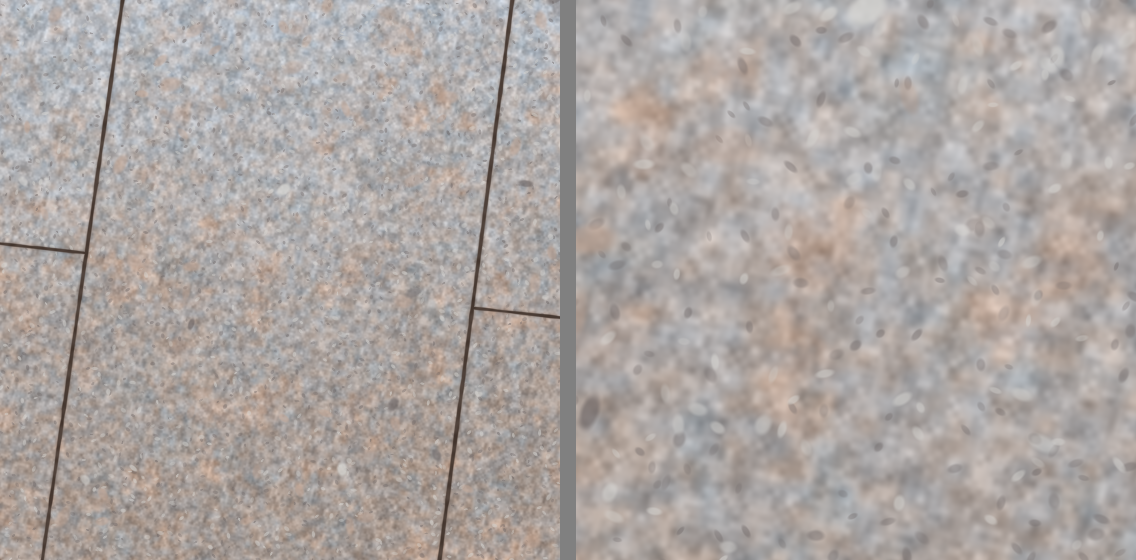
Left, the full canvas; right, a detail of the centre.
This texture is drawn by a Shadertoy shader. Its source:

```glsl
// Speckled granite paving: tall leaning slabs in staggered columns, split by thin dark joints.
// Column and row coordinates give the joints; layered value noise and scattered
// elliptical crystals give the stone, which shifts from warm brown (bottom) to cool grey (top).

const vec3 WARM_STONE = vec3(0.645, 0.598, 0.570);
const vec3 COOL_STONE = vec3(0.712, 0.706, 0.712);
const vec3 SKY_SHEEN  = vec3(0.725, 0.750, 0.785);
const vec3 PEACH      = vec3(0.760, 0.645, 0.575);
const vec3 SLATE      = vec3(0.600, 0.625, 0.640);
const vec3 PALE       = vec3(0.840, 0.835, 0.820);
const vec3 DARK_GRAIN = vec3(0.430, 0.400, 0.400);
const vec3 JOINT      = vec3(0.270, 0.215, 0.185);
const float SLAB_LENGTH = 1.3;

float hash(vec2 p) {
    vec3 q = fract(vec3(p.xyx) * 0.1031);
    q += dot(q, q.yzx + 33.33);
    return fract((q.x + q.y) * q.z);
}

float noise(vec2 p) {
    vec2 i = floor(p), f = fract(p);
    f = f * f * (3.0 - 2.0 * f);
    return mix(mix(hash(i), hash(i + vec2(1, 0)), f.x),
               mix(hash(i + vec2(0, 1)), hash(i + vec2(1, 1)), f.x), f.y);
}

float fbm(vec2 p) {
    float sum = 0.0, weight = 0.5;
    for (int i = 0; i < 4; i++) {
        sum += weight * noise(p);
        p = mat2(1.6, 1.2, -1.2, 1.6) * p + 17.3;
        weight *= 0.5;
    }
    return sum / 0.9375;
}

// Soft mask of randomly turned ellipses, one per cell with the given chance
float crystals(vec2 p, float chance, float radius, float seed) {
    float mask = 0.0;
    vec2 home = floor(p);
    for (int y = -1; y <= 1; y++)
    for (int x = -1; x <= 1; x++) {
        vec2 cell = home + vec2(x, y);
        vec2 key = cell + seed;
        if (hash(key) > chance) continue;
        vec2 d = p - cell - vec2(hash(key + 41.0), hash(key + 83.0));
        float a = 6.2832 * hash(key + 127.0);
        d = mat2(cos(a), sin(a), -sin(a), cos(a)) * d;
        d.y *= 1.3 + hash(key + 171.0);
        float size = radius * (0.6 + 0.6 * hash(key + 213.0));
        float shape = 1.0 - smoothstep(0.55, 1.15, length(d) / size);
        mask = max(mask, shape * (0.5 + 0.5 * hash(key + 259.0)));
    }
    return mask;
}

// Distance to the nearest slab joint: x along columns, y along rows
vec2 jointDistance(vec2 uv) {
    float width = 0.7095 - 0.0135 * uv.y;
    float column = (uv.x - 0.0755 - 0.1435 * uv.y) / width;
    float side = abs(column - floor(column + 0.5)) * width;
    float id = floor(column);
    float start = 0.554 - 0.011 * id + 0.5 * SLAB_LENGTH * (id + 1.0);
    float row = (uv.y + 0.11 * uv.x - start) / SLAB_LENGTH;
    return vec2(side, abs(row - floor(row + 0.5)) * SLAB_LENGTH);
}

float line(float d, float halfWidth, float soft) {
    return 1.0 - smoothstep(halfWidth - soft, halfWidth + soft, d);
}

vec3 stone(vec2 uv) {
    float cloud = fbm(uv * 4.0 + 3.0) - 0.5;
    vec3 color = mix(WARM_STONE, COOL_STONE, smoothstep(0.0, 0.95, uv.y + 0.35 * cloud));
    float sheen = smoothstep(0.72, 1.05, uv.y + 0.3 * cloud);
    color = mix(color, SKY_SHEEN, 0.6 * sheen);

    // Mineral tints, from broad blotches to single grains
    float warm = smoothstep(0.52, 0.78, fbm(uv * 19.0 + 50.0));
    float cool = smoothstep(0.50, 0.78, fbm(uv * 27.0 + 90.0));
    color = mix(color, PEACH, 0.55 * warm * (1.0 - 0.5 * sheen));
    color = mix(color, SLATE, 0.45 * cool);
    float tint = noise(uv * 75.0 + 7.0) - 0.5;
    color += tint * vec3(0.06, 0.0, -0.05);

    // Light and dark grain
    vec2 g = mat2(0.97, 0.24, -0.24, 0.97) * uv;
    float grain = 0.10 * (noise(g * 62.0) - 0.5) + 0.15 * (noise(g * vec2(145.0, 115.0)) - 0.5)
                + 0.09 * (noise(g * 240.0) - 0.5);
    color += grain;
    color = mix(color, DARK_GRAIN, 0.45 * crystals(uv * 70.0, 0.22, 0.34, 11.0));
    color = mix(color, PALE, 0.55 * crystals(uv * 62.0, 0.22, 0.36, 311.0));

    // Few large crystals
    color = mix(color, PEACH, 0.55 * crystals(uv * 22.0, 0.12, 0.42, 523.0));
    color = mix(color, DARK_GRAIN, 0.65 * crystals(uv * 12.0, 0.07, 0.20, 717.0));
    return mix(color, PALE, 0.85 * crystals(uv * 14.0, 0.06, 0.20, 911.0));
}

void mainImage(out vec4 fragColor, in vec2 fragCoord) {
    vec2 uv = fragCoord / iResolution.xy;
    float soft = max(0.0016, 0.8 / iResolution.y);
    vec3 color = stone(uv);

    // Joints with slightly ragged edges and a faint dirty rim
    vec2 d = jointDistance(uv) + 0.0016 * (noise(uv * 55.0 + 29.0) - 0.5);
    float rim = max(line(d.x, 0.005, 0.004), line(d.y, 0.004, 0.004));
    float gap = max(line(d.x, 0.0032, soft), line(d.y, 0.0026, soft));
    color = mix(color, color * vec3(0.80, 0.75, 0.72), 0.6 * rim);
    color = mix(color, JOINT + 0.08 * (noise(uv * 90.0) - 0.5), 0.93 * gap);
    fragColor = vec4(color, 1.0);
}
```
